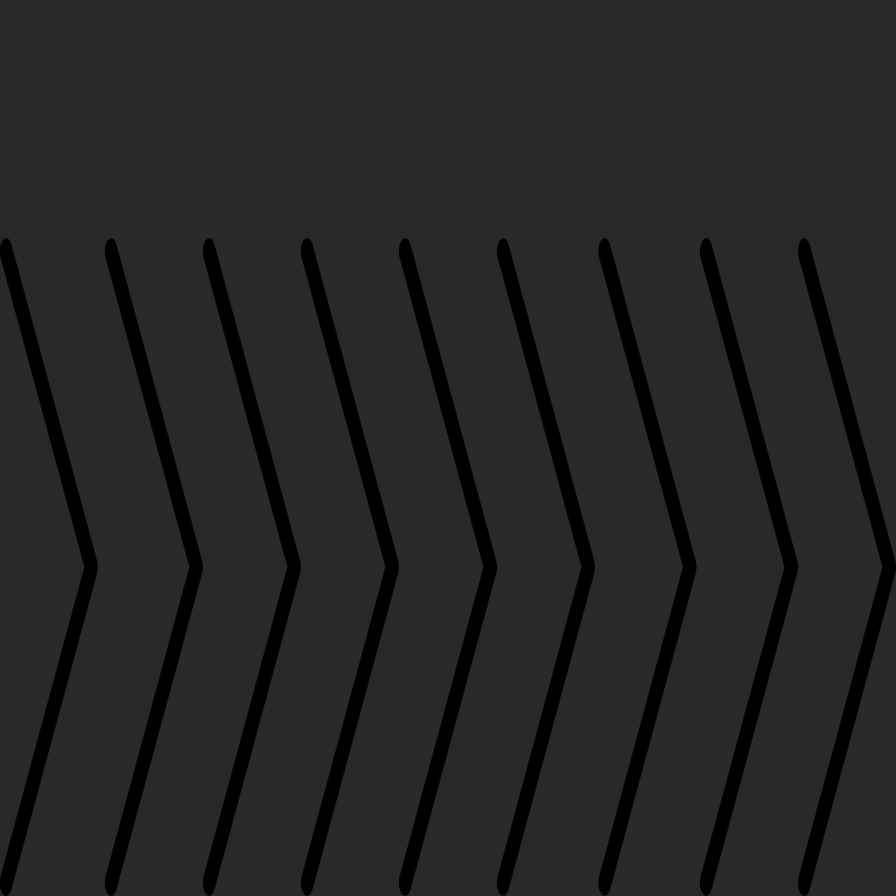
Give the GLSL for this pattern, as a Shadertoy shader.

```glsl
// A row of nine tall black chevrons pointing right on charcoal, with an empty band above.

float segmentDistance(vec2 p, vec2 a, vec2 b) {
    vec2 ap = p - a, ab = b - a;
    return length(ap - ab * clamp(dot(ap, ab) / dot(ab, ab), 0.0, 1.0));
}

// Left tip of each chevron; the pitch widens after the first and around the seventh
float tipX(float i) {
    return 0.0068 + 0.1094 * i + 0.0078 * step(0.5, i)
         + 0.0039 * (step(5.5, i) + step(6.5, i));
}

void mainImage(out vec4 fragColor, in vec2 fragCoord) {
    vec2 uv = fragCoord / iResolution.xy;

    // Fold the arms together; the vertical squash gives elongated round caps
    vec2 p = vec2(uv.x, abs(uv.y - 0.3672) / 2.1);

    float dist = 1.0;
    for (int i = 0; i < 9; i++) {
        vec2 q = p - vec2(tipX(float(i)), 0.0);
        dist = min(dist, segmentDistance(q, vec2(0.0954, 0.0), vec2(0.0, 0.1677)));
    }

    // Stroke with an edge one pixel wide
    float ink = clamp(0.5 - (dist - 0.007) * iResolution.x, 0.0, 1.0);
    fragColor = vec4(mix(vec3(0.161), vec3(0.0), ink), 1.0);
}
```
